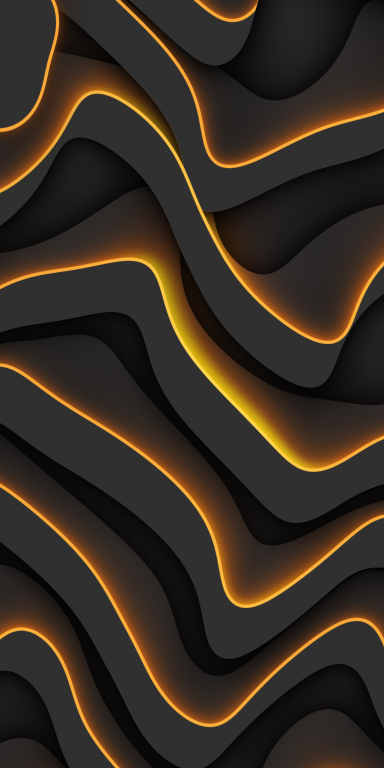
Write a Shadertoy shader that draws this background.

```glsl
// Stacked charcoal paper waves with glowing amber upper edges and soft shadows.

float hash(float n) {
    return fract(sin(n * 12.9898) * 43758.5453);
}

// Height above the wavy contour of a layer; fractional layers lie in between.
float heightAbove(vec2 p, float layer) {
    float x = p.x + 0.055 * sin(9.0 * p.y + 1.3 * layer);
    float swing = 0.4 + sin(1.15 * layer - 4.45);
    float crest = 2.19 - 0.37 * layer - 0.38 * (x - 0.5);
    crest += 0.19 * sin(6.6 * x + swing);
    crest += 0.042 * sin(14.0 * x + 6.283 * hash(layer + 3.0));
    return p.y - crest;
}

// Height divided by its slope gives an approximate signed distance.
float contour(vec2 p, float layer) {
    const float e = 0.003;
    float h = heightAbove(p, layer);
    vec2 slope = vec2(heightAbove(p + vec2(e, 0.0), layer) - h,
                      heightAbove(p + vec2(0.0, e), layer) - h) / e;
    return h / max(length(slope), 0.6);
}

float cover(float d) {
    float soft = 0.7 / iResolution.x;
    return smoothstep(-soft, soft, d);
}

// Darkening next to an edge, on its positive side only.
float shadow(float d, float reach, float strength) {
    return 1.0 - strength * cover(d) * exp(-max(d, 0.0) / reach);
}

// Light spilling from an edge: brown haze, orange glow, yellow core.
vec3 addGlow(vec3 color, float d, float heat) {
    d = max(d, 0.0);
    float haze = exp(-d / (0.03 + 0.12 * heat));
    float glow = exp(-d / (0.016 + 0.055 * heat));
    color = mix(color, vec3(0.46, 0.31, 0.18), (0.3 + 0.3 * heat) * haze);
    vec3 ember = mix(vec3(0.62, 0.28, 0.09), vec3(1.0, 0.45, 0.04), glow);
    float core = smoothstep(0.42, 0.85, glow) * smoothstep(0.2, 0.75, heat);
    ember = mix(ember, vec3(1.0, 0.82, 0.05), core);
    return mix(color, ember, glow * (0.8 + 0.2 * heat));
}

// Flat paper below the edge, with a thin bright rim along it.
vec3 addPaper(vec3 color, float d, float heat) {
    color = mix(color, vec3(0.192, 0.19, 0.19), cover(-d));
    vec3 rim = mix(vec3(0.98, 0.66, 0.22), vec3(1.0, 0.84, 0.3), heat);
    return mix(color, rim, 1.0 - smoothstep(0.0022, 0.0062, abs(d)));
}

void mainImage(out vec4 fragColor, in vec2 fragCoord) {
    vec2 p = fragCoord / iResolution.xy * vec2(1.0, 2.0);
    vec3 color = vec3(0.0);
    float under = 1.0;

    // Layers from top to bottom, each covering everything beneath its edge.
    for (int i = 0; i < 8; i++) {
        float layer = float(i);
        float top = contour(p, layer);
        float sheet = contour(p, layer - 0.4);

        // The hottest pool sits in the middle layers.
        float across = (p.x - 0.28 - 0.1 * layer) / 0.24;
        float heat = exp(-across * across - pow(abs(layer - 2.8), 2.0));
        heat += 0.1 + 0.1 * sin(7.0 * p.x + 6.283 * hash(layer));
        heat = clamp(heat, 0.0, 1.0);

        // Recess between two ribbons, with a dark sheet inside it.
        vec3 recess = vec3(0.172, 0.161, 0.16);
        recess *= 1.0 - 0.2 * smoothstep(0.0, 0.2, -sheet);
        recess = addGlow(recess, top, heat);
        recess *= shadow(sheet, 0.065, 0.75);
        recess *= shadow(under, 0.05, 0.8);
        color = mix(color, recess, cover(under));

        color = addPaper(color, top, heat);
        float thickness = 0.105 + 0.04 * hash(layer + 7.0);
        under = -contour(p + vec2(0.045, thickness), layer);
    }

    // Rounded lobe at the upper left.
    vec2 q = p - vec2(-0.02, 1.88);
    float lobe = length(q * vec2(1.0, 0.85)) - 0.17 - 0.018 * sin(3.0 * atan(q.y, q.x) - 0.6);
    vec3 around = color * shadow(lobe, 0.04, 0.5);
    around = mix(around, addGlow(around, lobe, 0.0), 0.5);
    color = addPaper(around, lobe, 0.0);

    fragColor = vec4(color, 1.0);
}
```
